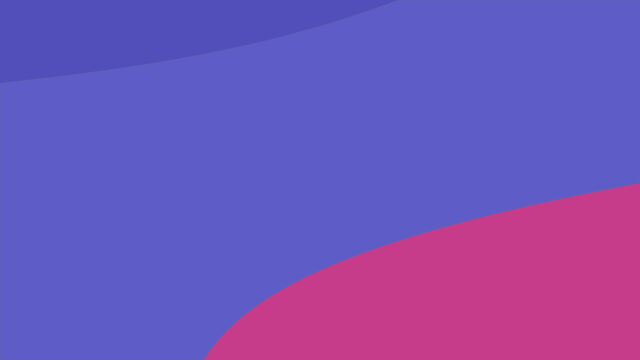
A Shadertoy shader for this background:

```glsl
// Flat indigo backdrop with a darker sweep at upper left and a magenta hill at lower right.

// Turns a curve function's value into an approximate distance in canvas heights
float toDistance(float f) {
    return f / (length(vec2(dFdx(f), dFdy(f))) * iResolution.y);
}

// Smooth coverage of the region where the distance is positive
float coverage(float d) {
    return clamp(d * iResolution.y + 0.5, 0.0, 1.0);
}

// Thin soft line centred on a zero distance
float seam(float d) {
    return 1.0 - smoothstep(0.0, 0.0028, abs(d));
}

void mainImage(out vec4 fragColor, in vec2 fragCoord) {
    vec2 p = fragCoord / iResolution.y;
    float width = iResolution.x / iResolution.y;

    vec3 indigo = vec3(0.369, 0.361, 0.780);
    vec3 deepIndigo = vec3(0.322, 0.310, 0.729);
    vec3 magenta = vec3(0.776, 0.235, 0.541);
    vec3 seamGrey = vec3(0.400, 0.390, 0.640);

    // Cubic boundaries: the sweep hangs from the top, the hill rises to the right
    float drop = 0.2315 - p.x * (0.11 + p.x * (0.0249 + p.x * 0.0584));
    float sweep = toDistance(p.y - 1.0 + drop);
    float hillStart = 0.565 + p.y * (0.65 + p.y * (1.509 + p.y * 4.438));
    float hill = toDistance(p.x - hillStart);

    // Indigo field with a faint line around the canvas
    vec2 margin = min(p, vec2(width, 1.0) - p);
    float border = seam(min(margin.x, margin.y));
    vec3 color = mix(indigo, seamGrey, 0.7 * border);

    // Flat shapes, then the faint seams along their curves
    color = mix(color, deepIndigo, coverage(sweep));
    color = mix(color, magenta, coverage(hill));
    color = mix(color, seamGrey, 0.45 * max(seam(sweep), seam(hill)));

    fragColor = vec4(color, 1.0);
}
```
